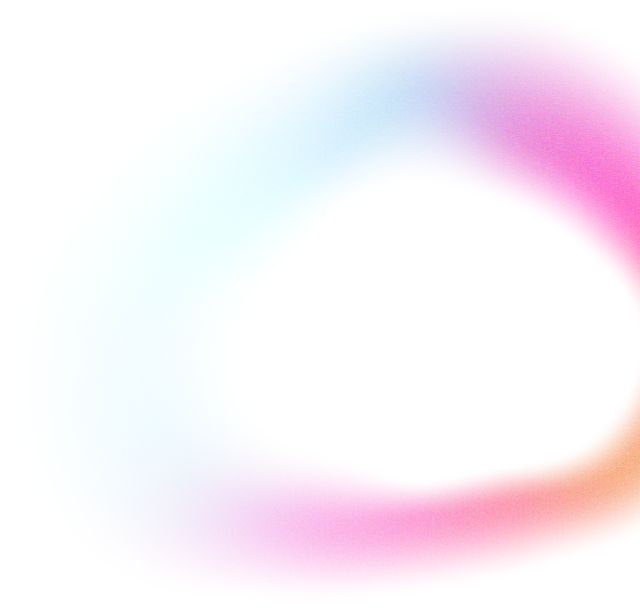
Write a WebGL 1 fragment shader that draws this background.

```glsl
precision highp float;
// A soft, grainy ring of light on white: cyan at left, violet and pink at top,
// orange at right, pink below. Twelve stops around a centre hold the ring's
// inner, peak and outer radii and its tint; a periodic cubic spline joins them.

#define CENTRE vec2(0.651, 0.440)
#define STOPS 12.0
#define GRAIN_CELLS 512.0
#define GRAIN_STRENGTH 0.16

uniform vec2 u_resolution;

const float TAU = 6.2831853;

struct Ring {
  vec3 radii;  // inner edge, peak, outer edge, in canvas widths
  vec3 tint;
};

float hash(vec2 p) {
  return fract(sin(dot(p, vec2(127.1, 311.7))) * 43758.5453);
}

// Interpolating cubic kernel, zero beyond two stops
float splineWeight(float d) {
  float nearPart = (1.5 * d - 2.5) * d * d + 1.0;
  float farPart = ((-0.5 * d + 2.5) * d - 4.0) * d + 2.0;
  return d < 1.0 ? nearPart : (d < 2.0 ? farPart : 0.0);
}

void addStop(inout Ring ring, float turn, float index, vec3 radii, vec3 tint) {
  float halfTurn = 0.5 * STOPS;
  float d = abs(mod(turn - index + halfTurn, STOPS) - halfTurn);
  float weight = splineWeight(d);
  ring.radii += weight * radii;
  ring.tint += weight * tint;
}

// Stops run counterclockwise from the right
Ring ringAt(float turn) {
  Ring ring = Ring(vec3(0.0), vec3(0.0));
  addStop(ring, turn, 0.0, vec3(0.345, 0.420, 0.520), vec3(0.99, 0.57, 0.62));
  addStop(ring, turn, 1.0, vec3(0.280, 0.391, 0.560), vec3(1.00, 0.46, 0.80));
  addStop(ring, turn, 2.0, vec3(0.236, 0.358, 0.560), vec3(0.93, 0.57, 0.86));
  addStop(ring, turn, 3.0, vec3(0.228, 0.371, 0.514), vec3(0.80, 0.86, 0.96));
  addStop(ring, turn, 4.0, vec3(0.221, 0.319, 0.508), vec3(0.87, 0.96, 1.00));
  addStop(ring, turn, 5.0, vec3(0.215, 0.345, 0.560), vec3(0.92, 1.00, 1.00));
  addStop(ring, turn, 6.0, vec3(0.260, 0.417, 0.650), vec3(0.95, 0.99, 1.00));
  addStop(ring, turn, 7.0, vec3(0.267, 0.423, 0.650), vec3(0.94, 0.96, 0.99));
  addStop(ring, turn, 8.0, vec3(0.221, 0.339, 0.488), vec3(0.98, 0.75, 0.93));
  addStop(ring, turn, 9.0, vec3(0.224, 0.289, 0.410), vec3(0.99, 0.64, 0.84));
  addStop(ring, turn, 10.0, vec3(0.237, 0.306, 0.423), vec3(0.99, 0.62, 0.70));
  addStop(ring, turn, 11.0, vec3(0.315, 0.391, 0.505), vec3(0.97, 0.70, 0.54));
  return ring;
}

void main() {
  vec2 uv = gl_FragCoord.xy / u_resolution.x;
  vec2 offset = uv - CENTRE;
  float radius = length(offset);
  Ring ring = ringAt(atan(offset.y, offset.x) / TAU * STOPS);

  // Glow rises from the inner edge to the peak, then fades outward
  float rise = smoothstep(ring.radii.x, ring.radii.y, radius);
  float fade = 1.0 - smoothstep(ring.radii.y, ring.radii.z, radius);
  vec3 colour = mix(vec3(1.0), ring.tint, rise * fade);

  // Coloured grain, stronger where the tint is deeper
  vec2 cell = floor(uv * GRAIN_CELLS);
  vec3 grain = vec3(hash(cell), hash(cell + 19.7), hash(cell + 53.3)) - 0.5;
  float depth = 1.0 - min(colour.r, min(colour.g, colour.b));
  colour += grain * GRAIN_STRENGTH * depth;

  gl_FragColor = vec4(clamp(colour, 0.0, 1.0), 1.0);
}
```
